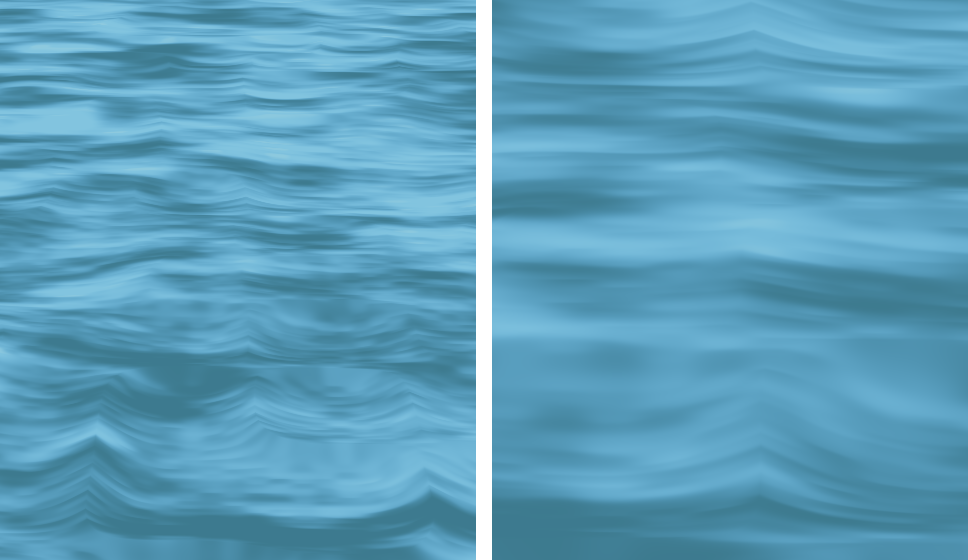
Left, the full canvas; right, a detail of the centre.
This texture is drawn by a Shadertoy shader. Its source:

```glsl
// Calm blue sea seen at a low angle: soft wave bands that shrink with distance.

float hash(vec2 p) {
    return fract(sin(dot(p, vec2(127.1, 311.7))) * 43758.5453);
}

float noise(vec2 p) {
    vec2 cell = floor(p);
    vec2 f = fract(p);
    f = f * f * f * (f * (f * 6.0 - 15.0) + 10.0);
    return mix(mix(hash(cell), hash(cell + vec2(1, 0)), f.x),
               mix(hash(cell + vec2(0, 1)), hash(cell + vec2(1, 1)), f.x), f.y);
}

// Noise pushed along its own height: dark faces with a crisp upper edge
float wave(vec2 p) {
    float lift = noise(p) - 0.5;
    lift = noise(p + vec2(0.0, 0.5 * lift)) - 0.5;
    return noise(p + vec2(0.0, 0.5 * lift)) - 0.5;
}

// Sum of wave sizes; ripples too thin to be seen far away fade out
float swell(vec2 p, float rowHeight) {
    float sum = 0.0;
    float amplitude = 0.36;
    float skew = 0.35;
    for (int i = 0; i < 5; i++) {
        float visible = smoothstep(0.001, 0.006, rowHeight);
        sum += amplitude * visible * wave(p);
        p = p * 1.8 + vec2(17.3, 9.1);
        p.y += skew * p.x;
        skew = -skew * 0.85;
        rowHeight /= 1.8;
        amplitude *= 0.7;
    }
    return sum;
}

void mainImage(out vec4 fragColor, in vec2 fragCoord) {
    vec2 uv = fragCoord / iResolution.y;
    float aspect = iResolution.x / iResolution.y;

    // Perspective plane with its horizon above the canvas
    float nearness = 1.5 - uv.y;
    vec2 sea = vec2((uv.x - 0.5 * aspect) / nearness * 3.2, 22.0 / nearness);
    sea += vec2(31.7, 4.0);

    // Pointed crests and gently bent rows
    sea.y += 1.3 * abs(noise(sea * vec2(1.4, 0.5)) - 0.5);
    sea.y += 0.7 * noise(sea * vec2(0.6, 0.3) + 50.0);

    float height = swell(sea, nearness * nearness / 22.0);
    float patches = noise(sea * vec2(0.5, 0.2) + 80.0) - 0.5;
    float light = height + 0.07 * patches + 0.09 * (uv.y - 0.5);
    float tone = smoothstep(-0.22, 0.25, light);

    // Green-grey wave faces through blue to pale sky reflection
    vec3 deep = vec3(0.24, 0.48, 0.56);
    vec3 blue = vec3(0.365, 0.665, 0.83);
    vec3 pale = vec3(0.51, 0.77, 0.875);
    vec3 color = mix(mix(deep, blue, tone), mix(blue, pale, tone), tone);

    // Sparse thin glints on the brightest slopes
    float glint = smoothstep(0.72, 0.95, noise(sea * vec2(4.0, 5.0) + 23.0));
    glint *= smoothstep(0.65, 1.0, tone);
    color = mix(color, vec3(0.6, 0.81, 0.87), 0.5 * glint);

    fragColor = vec4(color, 1.0);
}
```
